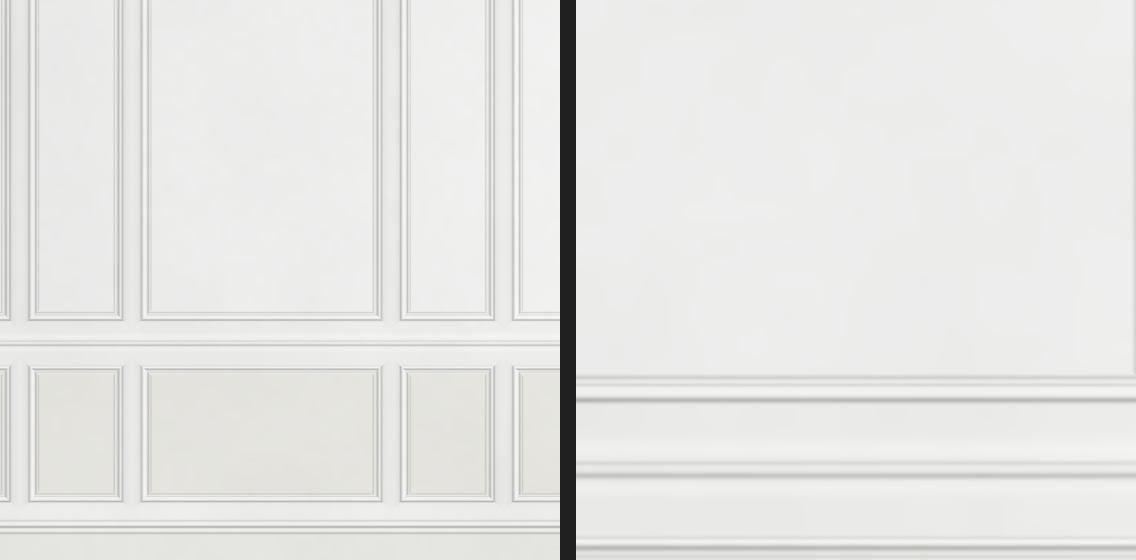
Left, the full canvas; right, a detail of the centre.
Write a WebGL 2 fragment shader that draws this pattern.

```glsl
#version 300 es
precision highp float;
// Panelled white wall: tall panels above a chair rail, low panels beneath, skirting at the foot.
// Wide and narrow panels alternate by periodic folding; the distance to the
// nearest panel edge drives a moulding profile of soft highlights and shadows.
uniform vec2 u_resolution;
out vec4 fragColor;

// All lengths are thousandths of the canvas.
const float PERIOD = 663.5;
const float NARROW_CENTRE = 135.5;
const float NARROW_HALF = 83.5;
const float WIDE_CENTRE = 467.0;
const float WIDE_HALF = 214.5;
const float UPPER_BOTTOM = 428.5;
const float LOWER_CENTRE = 225.5;
const float LOWER_HALF = 121.0;

const vec3 UPPER_PAINT = vec3(0.922, 0.926, 0.920);
const vec3 LOWER_PAINT = vec3(0.892, 0.890, 0.872);
const vec3 STILE_PAINT = vec3(0.916, 0.918, 0.910);
const vec3 SKIRTING_PAINT = vec3(0.896, 0.896, 0.882);

float hash(vec2 p) {
    p = fract(p * vec2(0.1031, 0.1137));
    p += dot(p, p.yx + 33.33);
    return fract((p.x + p.y) * p.x * 7.31);
}

float valueNoise(vec2 p) {
    vec2 cell = floor(p);
    vec2 f = fract(p);
    f = f * f * (3.0 - 2.0 * f);
    float low = mix(hash(cell), hash(cell + vec2(1.0, 0.0)), f.x);
    float high = mix(hash(cell + vec2(0.0, 1.0)), hash(cell + vec2(1.0)), f.x);
    return mix(low, high, f.y);
}

// Soft line of the given half-width around a centre.
float softLine(float x, float centre, float width) {
    float t = (x - centre) / width;
    return exp(-t * t);
}

// Signed offset from the nearest repeat of a centre.
float foldAround(float x, float centre) {
    return mod(x - centre + 0.5 * PERIOD, PERIOD) - 0.5 * PERIOD;
}

// Brightness change across each side of a frame; depth grows inward.
float leftProfile(float depth) {
    return -0.15 * softLine(depth, 0.5, 2.4) + 0.035 * softLine(depth, 6.0, 3.5)
         - 0.16 * softLine(depth, 12.0, 1.9) - 0.08 * softLine(depth, 17.0, 1.5);
}

float rightProfile(float depth) {
    return -0.15 * softLine(depth, 0.5, 1.9) + 0.030 * softLine(depth, 3.5, 1.5)
         - 0.17 * softLine(depth, 7.5, 2.6) - 0.10 * softLine(depth, 15.0, 1.6);
}

float bottomProfile(float depth) {
    return -0.20 * softLine(depth, 0.0, 1.8) + 0.030 * softLine(depth, 5.0, 3.0)
         - 0.07 * softLine(depth, 9.0, 1.1) - 0.10 * softLine(depth, 13.5, 1.4);
}

float topProfile(float depth) {
    return -0.05 * softLine(depth, 0.0, 1.2) + 0.035 * softLine(depth, 2.5, 2.0)
         - 0.19 * softLine(depth, 6.0, 1.9) - 0.06 * softLine(depth, 11.0, 1.4);
}

// Chair rail and skirting, running the full width.
float railProfile(float y) {
    float rail = 0.025 * softLine(y, 399.0, 6.0) - 0.07 * softLine(y, 391.0, 1.5)
               - 0.15 * softLine(y, 383.5, 2.0) + 0.02 * softLine(y, 376.0, 4.0);
    float skirting = -0.08 * softLine(y, 70.0, 1.8) + 0.03 * softLine(y, 65.0, 2.5)
                   - 0.21 * softLine(y, 59.0, 2.2) + 0.02 * softLine(y, 54.0, 2.0)
                   - 0.15 * softLine(y, 48.0, 2.0);
    return rail + skirting;
}

void main() {
    vec2 uv = gl_FragCoord.xy / u_resolution;
    vec2 p = uv * 1000.0;

    // Inward depth from the nearest panel sides.
    float narrowX = foldAround(p.x, NARROW_CENTRE);
    float wideX = foldAround(p.x, WIDE_CENTRE);
    float narrowDepth = NARROW_HALF - abs(narrowX);
    float wideDepth = WIDE_HALF - abs(wideX);
    float offsetX = narrowDepth > wideDepth ? narrowX : wideX;
    float depthX = max(narrowDepth, wideDepth);
    float lowerY = p.y - LOWER_CENTRE;
    float depthY = max(p.y - UPPER_BOTTOM, LOWER_HALF - abs(lowerY));
    float depth = min(depthX, depthY);
    bool isUpper = p.y > 387.0;

    // Paint, lit from the upper right.
    vec3 panelPaint = isUpper ? UPPER_PAINT : LOWER_PAINT;
    vec3 colour = mix(STILE_PAINT, panelPaint, smoothstep(8.0, 18.0, depth));
    colour = mix(SKIRTING_PAINT, colour, smoothstep(46.0, 50.0, p.y));
    colour += 0.028 * (uv.x - 0.35) * smoothstep(0.0, 0.6, uv.y);
    colour += 0.012 * softLine(p.y, 85.0, 14.0) * vec3(0.6, 0.9, 1.2);

    // Mouldings, with mitred corners and shade on the stiles.
    float sideShade = offsetX < 0.0 ? leftProfile(depth) : rightProfile(depth);
    float endShade = isUpper || lowerY < 0.0 ? bottomProfile(depth) : topProfile(depth);
    float mitre = smoothstep(-0.8, 0.8, depthY - depthX);
    colour += mix(endShade, sideShade, mitre);
    colour -= 0.05 * exp(min(depth, 0.0) / 7.0) * step(depth, 0.0) * mitre;
    colour += railProfile(p.y);

    // Faint unevenness of the paint.
    colour += 0.010 * (valueNoise(uv * 9.0) - 0.5) + 0.006 * (valueNoise(uv * 50.0) - 0.5);
    fragColor = vec4(clamp(colour, 0.0, 1.0), 1.0);
}
```
